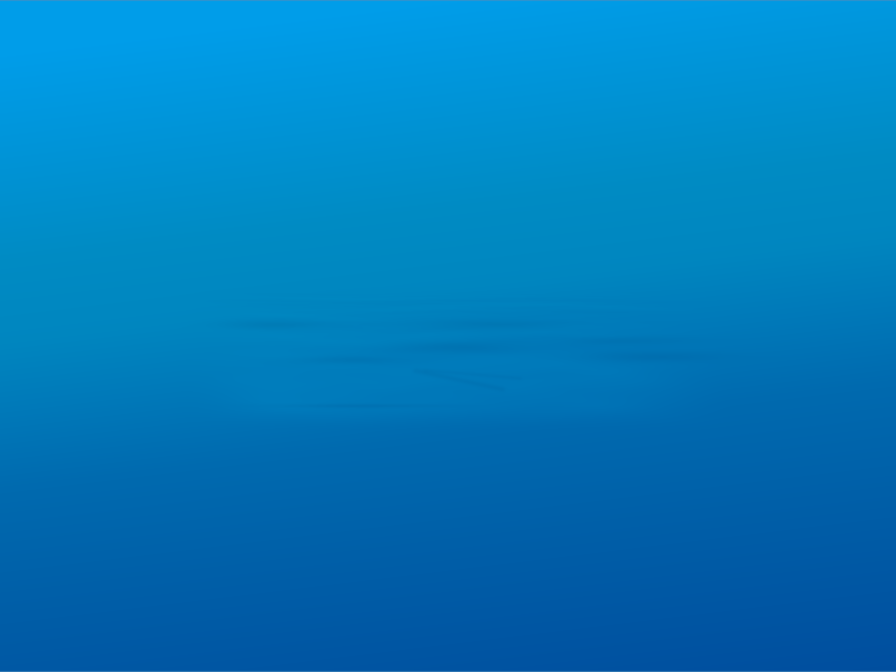
Write a WebGL 2 fragment shader that draws this background.

```glsl
#version 300 es
precision highp float;
// Deep blue tilted gradient with a faint patch of rippled water in the middle.
uniform vec2 u_resolution;
out vec4 fragColor;

const int STOPS = 8;
const float STOP_AT[STOPS] = float[](0.0, 0.17, 0.31, 0.43, 0.53, 0.65, 0.80, 1.08);
const vec3 STOP_COLOR[STOPS] = vec3[](
  vec3(0.0, 0.615, 0.915), vec3(0.0, 0.575, 0.835), vec3(0.0, 0.545, 0.765),
  vec3(0.0, 0.525, 0.75), vec3(0.0, 0.475, 0.725), vec3(0.0, 0.415, 0.685),
  vec3(0.0, 0.375, 0.66), vec3(0.0, 0.305, 0.62));

// Wave troughs: centre xy, radii zw
const int TROUGHS = 7;
const vec4 TROUGH[TROUGHS] = vec4[](
  vec4(0.30, 0.484, 0.050, 0.006), vec4(0.55, 0.484, 0.075, 0.008),
  vec4(0.51, 0.517, 0.080, 0.010), vec4(0.70, 0.507, 0.070, 0.007),
  vec4(0.72, 0.531, 0.080, 0.008), vec4(0.39, 0.536, 0.060, 0.006),
  vec4(0.40, 0.604, 0.090, 0.003));

vec3 gradient(float t) {
  vec3 color = STOP_COLOR[0];
  for (int i = 1; i < STOPS; i++) {
    float k = clamp((t - STOP_AT[i - 1]) / (STOP_AT[i] - STOP_AT[i - 1]), 0.0, 1.0);
    color = mix(color, STOP_COLOR[i], k);
  }
  return color;
}

float softEllipse(vec2 p, vec2 center, vec2 radii) {
  vec2 q = (p - center) / radii;
  return exp(-dot(q, q));
}

float softSegment(vec2 p, vec2 a, vec2 b, float width) {
  vec2 along = b - a;
  float h = clamp(dot(p - a, along) / dot(along, along), 0.0, 1.0);
  float d = length(p - a - along * h) / width;
  return exp(-d * d);
}

// Layered sines that tighten towards the horizon
float ripples(vec2 p, float horizon) {
  float depth = log(max(p.y - horizon, 0.0) + 0.012);
  float sum = 0.0;
  float amplitude = 0.5;
  float frequency = 1.0;
  for (int i = 0; i < 4; i++) {
    float bend = 1.3 * sin(p.x * 13.0 * frequency + float(i) * 2.1);
    sum += amplitude * sin(depth * 9.0 * frequency + bend + float(i));
    amplitude *= 0.65;
    frequency *= 1.6;
  }
  return sum;
}

float waterMask(vec2 p, float horizon, float shore) {
  float sides = smoothstep(0.20, 0.32, p.x) * (1.0 - smoothstep(0.66, 0.82, p.x));
  return sides * smoothstep(horizon - 0.01, horizon + 0.02, p.y)
    * (1.0 - smoothstep(shore - 0.02, shore + 0.02, p.y));
}

void main() {
  // Canvas units, with y measured downwards
  vec2 p = gl_FragCoord.xy / u_resolution;
  p.y = 1.0 - p.y;

  // Tilted backdrop
  vec3 color = gradient(p.y + 0.16 * (p.x - 0.5));

  // Water surface, brightening towards its near edge
  float horizon = 0.435;
  float shore = 0.622;
  float water = waterMask(p, horizon, shore);
  float light = 0.030 * smoothstep(horizon, shore, p.y) - 0.005;
  light += 0.008 * ripples(p, horizon);
  color += water * light * vec3(0.0, 1.0, 0.8);

  // Dark troughs and a thin forked current
  float shade = 0.0;
  for (int i = 0; i < TROUGHS; i++) {
    shade += softEllipse(p, TROUGH[i].xy, TROUGH[i].zw);
  }
  shade += 0.8 * softSegment(p, vec2(0.465, 0.552), vec2(0.56, 0.579), 0.004);
  shade += 0.5 * softSegment(p, vec2(0.475, 0.551), vec2(0.58, 0.563), 0.003);
  color -= shade * vec3(0.0, 0.026, 0.028);

  // Pale hairlines along the top and bottom
  float edge = min(p.y, 1.0 - p.y);
  color = mix(color, vec3(0.30, 0.55, 0.74), 0.6 * (1.0 - smoothstep(0.0008, 0.0026, edge)));

  fragColor = vec4(color, 1.0);
}
```
